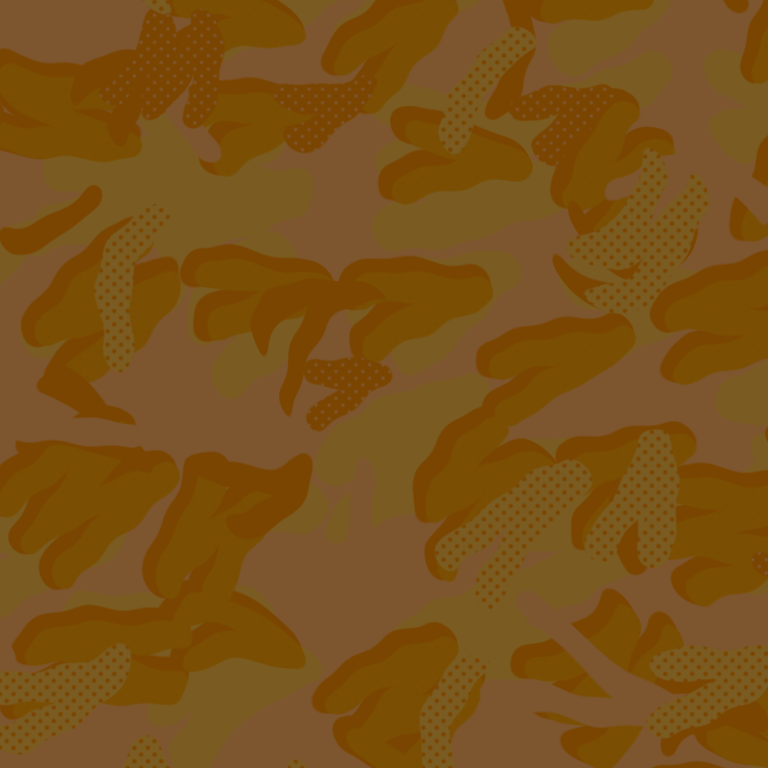
Give the GLSL for this pattern, as a Shadertoy shader.

```glsl
// Brushed camouflage: layers of zigzag scribbles in earthy tones, some of them
// filled with a fine staggered dot screen. Each layer scatters one scribble per
// jittered grid cell and measures the distance to its bent polyline.

// Lengths are in canvas units, angles in radians.
struct Brush {
    float cells, density;      // grid cells per canvas, share of cells in use
    float angle, spread;       // mean direction and its total variation
    float halfLength, advance; // reach of a sweep, step between sweeps
    float radius;              // half the brush width
    float minTurns, maxTurns;  // number of sweeps
    float bend;                // curvature range
};

const Brush FLAT_OLIVE   = Brush(4.3, 0.95,  0.20, 0.7, 0.100, 0.040, 0.032, 1.0, 4.0, 4.0);
const Brush OCHRE_PATCH  = Brush(4.5, 0.92,  0.25, 1.3, 0.090, 0.034, 0.019, 2.0, 4.0, 6.0);
const Brush RUST_STROKE  = Brush(4.0, 0.52,  0.50, 2.6, 0.080, 0.040, 0.017, 1.0, 2.0, 14.0);
const Brush PINK_STROKE  = Brush(3.0, 0.75, -0.80, 1.6, 0.110, 0.060, 0.018, 1.0, 2.0, 12.0);
const Brush DOTTED_RUST  = Brush(3.0, 0.50,  0.70, 1.6, 0.060, 0.030, 0.018, 2.0, 4.0, 8.0);
const Brush DOTTED_OLIVE = Brush(4.0, 0.70,  0.95, 1.2, 0.095, 0.038, 0.022, 1.0, 3.0, 9.0);

const vec3 PINK  = vec3(0.49, 0.335, 0.18);
const vec3 OLIVE = vec3(0.48, 0.36, 0.135);
const vec3 OCHRE = vec3(0.48, 0.31, 0.01);
const vec3 RUST  = vec3(0.48, 0.27, 0.0);

const float EDGE_SOFTNESS = 0.0018;
const float RIM_WIDTH     = 0.008;               // rust showing around ochre
const vec2  RIM_SHIFT     = vec2(0.010, -0.010);
const float DOT_PITCH     = 0.0175;              // distance of dots in a row
const float DARK_DOT      = 0.0028;              // dot radii
const float LIGHT_DOT     = 0.0021;
const float FAINT_DOT     = 0.0020;
const float FAINT_AMOUNT  = 0.25;

vec4 hash(vec2 cell, float seed) {
    vec4 q = fract(vec4(cell.xyx, seed) * vec4(0.1031, 0.1030, 0.0973, 0.1099));
    q += dot(q, q.wzxy + 33.33);
    return fract((q.xxyz + q.yzzw) * q.zywx);
}

float segmentDistance(vec2 p, vec2 a, vec2 b) {
    vec2 pa = p - a, ba = b - a;
    return length(pa - ba * clamp(dot(pa, ba) / dot(ba, ba), 0.0, 1.0));
}

// Turning point i of a zigzag that sweeps left and right while it advances.
vec2 turningPoint(float i, float turns, float rnd, Brush b) {
    float side = mod(i, 2.0) * 2.0 - 1.0;
    float reach = 0.55 + 0.45 * fract(rnd * 7.3 * (i + 1.0));
    return vec2(side * b.halfLength * reach, (i - 0.5 * turns) * b.advance);
}

// Signed distance to the nearest scribble of one layer.
float scribbles(vec2 p, Brush b, float seed) {
    vec2 home = floor(p * b.cells);
    float nearest = 1.0;
    for (int k = 0; k < 9; k++) {
        vec2 cell = home + vec2(k % 3 - 1, k / 3 - 1);
        vec4 place = hash(cell, seed);
        vec4 form = hash(cell, seed + 57.0);
        if (form.x > b.density) continue;

        // Local frame along the stroke, bent into an arc
        vec2 q = p - (cell + 0.5 + 0.6 * (place.xy - 0.5)) / b.cells;
        float angle = b.angle + b.spread * (place.z - 0.5);
        float c = cos(angle), s = sin(angle);
        q = vec2(c * q.x + s * q.y, c * q.y - s * q.x);
        q.y += b.bend * (form.y - 0.5) * q.x * q.x;

        float turns = b.minTurns + floor(form.z * (b.maxTurns - b.minTurns + 1.0));
        vec2 start = turningPoint(0.0, turns, form.w, b);
        for (float i = 1.0; i <= turns; i++) {
            vec2 end = turningPoint(i, turns, form.w, b);
            nearest = min(nearest, segmentDistance(q, start, end));
            start = end;
        }
    }
    return nearest - b.radius;
}

float cover(float dist) {
    float soft = max(EDGE_SOFTNESS, 0.7 / iResolution.y);
    return 1.0 - smoothstep(-soft, soft, dist);
}

// Staggered dot screen: a square lattice turned by 45 degrees.
float dots(vec2 p, float radius) {
    vec2 lattice = vec2(p.x + p.y, p.y - p.x) / DOT_PITCH;
    return cover(length(fract(lattice) - 0.5) * DOT_PITCH * 0.7071 - radius);
}

// Layered sines that make the brush edges uneven.
vec2 wobble(vec2 p) {
    return 0.006 * sin(p.yx * 31.0 + vec2(0.0, 2.0))
         + 0.0025 * sin(p.yx * 83.0 + p * 47.0 + vec2(1.0, 4.0));
}

void mainImage(out vec4 fragColor, in vec2 fragCoord) {
    vec2 uv = fragCoord / iResolution.y;
    vec2 p = uv + wobble(uv);

    // Flat ground and patches
    vec3 color = mix(PINK, OLIVE, cover(scribbles(p, FLAT_OLIVE, 11.0)));
    float rim = scribbles(p + RIM_SHIFT, OCHRE_PATCH, 23.0) - RIM_WIDTH;
    color = mix(color, RUST, cover(rim));
    vec3 ochreTone = mix(OCHRE, RUST, FAINT_AMOUNT * dots(uv, FAINT_DOT));
    color = mix(color, ochreTone, cover(scribbles(p, OCHRE_PATCH, 23.0)));

    // Loose strokes
    color = mix(color, RUST, cover(scribbles(p, RUST_STROKE, 37.0)));
    color = mix(color, PINK, cover(scribbles(p, PINK_STROKE, 41.0)));

    // Dotted strokes on top
    vec3 rustScreen = mix(RUST, PINK, dots(uv, LIGHT_DOT));
    color = mix(color, rustScreen, cover(scribbles(p, DOTTED_RUST, 53.0)));
    vec3 oliveScreen = mix(OLIVE, RUST, dots(uv, DARK_DOT));
    color = mix(color, oliveScreen, cover(scribbles(p, DOTTED_OLIVE, 67.0)));

    fragColor = vec4(color, 1.0);
}
```
